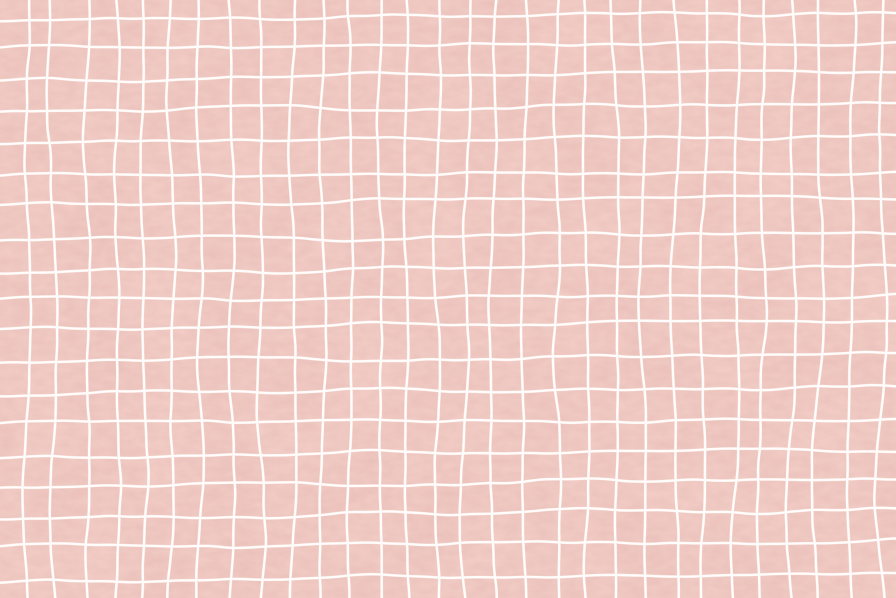
A Shadertoy shader for this pattern:

```glsl
// Hand-drawn white grid of wavering lines on softly mottled pink paper.

// All lengths are fractions of the canvas height.
const vec3 PAPER_COLOR = vec3(0.934, 0.780, 0.753);
const vec3 LINE_COLOR  = vec3(1.000, 0.992, 0.985);
const float LINE_WIDTH = 0.0042;

const float COLUMN_COUNT = 30.0;
const float COLUMN_START = 0.0445;
const float COLUMN_PITCH = 0.0492;
const float COLUMN_DRIFT = 0.020;   // sway shared by neighbouring columns

const float ROW_COUNT = 19.0;
const float ROW_START = 0.038;
const float ROW_PITCH = 0.0519;
const float ROW_DRIFT = 0.007;
const float ROW_CYCLE = 4.0;        // row shapes recur after this many lines
const float ROW_TILT  = 0.007;

const float JITTER = 0.0045;        // uneven spacing
const float WAVE_SIZE = 0.010;      // long bends of a single line
const float WAVE_FREQ = 4.5;
const float KINK_SIZE = 0.0035;     // short hand tremor
const float KINK_FREQ = 15.0;

const vec2 GRAIN_FREQ = vec2(38.0, 72.0);
const float GRAIN_STRENGTH = 0.022;
const float BLOTCH_STRENGTH = 0.016;

float hash(vec2 p) {
    vec3 q = fract(p.xyx * 0.1031);
    q += dot(q, q.yzx + 33.33);
    return fract((q.x + q.y) * q.z);
}

vec2 randomGradient(vec2 cell) {
    float angle = 6.2832 * hash(cell);
    return vec2(cos(angle), sin(angle));
}

float gradientNoise(vec2 p) {
    vec2 cell = floor(p);
    vec2 f = p - cell;
    vec2 u = f * f * f * (f * (f * 6.0 - 15.0) + 10.0);
    vec2 e = vec2(1.0, 0.0);
    float a = dot(randomGradient(cell), f);
    float b = dot(randomGradient(cell + e.xy), f - e.xy);
    float c = dot(randomGradient(cell + e.yx), f - e.yx);
    float d = dot(randomGradient(cell + e.xx), f - e.xx);
    return mix(mix(a, b, u.x), mix(c, d, u.x), u.y);
}

// Sideways displacement of one line at a position along its length.
float lineOffset(float id, float along, float cycle, float drift, float seed) {
    float lane = mod(id, cycle) * 3.0 + seed + 0.5;
    float offset = JITTER * (hash(vec2(id, seed)) * 2.0 - 1.0);
    offset += drift * gradientNoise(vec2(along * 3.0, id * 0.27 + seed));
    offset += WAVE_SIZE * gradientNoise(vec2(along * WAVE_FREQ, lane));
    offset += KINK_SIZE * gradientNoise(vec2(along * KINK_FREQ, lane + 200.0));
    return offset;
}

// Distance across to the nearest of a family of wavering parallel lines.
float lineDistance(float across, float along, float start, float pitch,
                   float count, float cycle, float drift, float seed) {
    float nearest = round((across - start) / pitch);
    float dist = 1.0;
    for (int i = -1; i <= 1; i++) {
        float id = clamp(nearest + float(i), 0.0, count - 1.0);
        float center = start + id * pitch
                     + lineOffset(id, along, cycle, drift, seed);
        dist = min(dist, abs(across - center));
    }
    return dist;
}

// Fine embossed grain over broad, faint blotches.
float paperShade(vec2 p) {
    vec2 g = p * GRAIN_FREQ;
    float grain = gradientNoise(g) + 0.5 * gradientNoise(g * 2.1 + 17.0);
    float blotch = gradientNoise(p * 9.0 + 41.0);
    return GRAIN_STRENGTH * grain + BLOTCH_STRENGTH * blotch;
}

void mainImage(out vec4 fragColor, in vec2 fragCoord) {
    vec2 p = fragCoord / iResolution.y;
    float aspect = iResolution.x / iResolution.y;

    // Columns and rows
    float columns = lineDistance(p.x, p.y, COLUMN_START, COLUMN_PITCH,
                                 COLUMN_COUNT, COLUMN_COUNT, COLUMN_DRIFT, 11.0);
    float tiltedY = p.y - ROW_TILT * (p.x - 0.5 * aspect);
    float rows = lineDistance(tiltedY, p.x, ROW_START, ROW_PITCH,
                              ROW_COUNT, ROW_CYCLE, ROW_DRIFT, 67.0);

    // Ink over paper
    float soft = 0.75 / iResolution.y;
    float halfWidth = 0.5 * LINE_WIDTH;
    float ink = 1.0 - smoothstep(halfWidth - soft, halfWidth + soft,
                                 min(columns, rows));
    vec3 paper = PAPER_COLOR + paperShade(p) * vec3(0.7, 1.0, 1.0);
    fragColor = vec4(mix(paper, LINE_COLOR, ink), 1.0);
}
```
